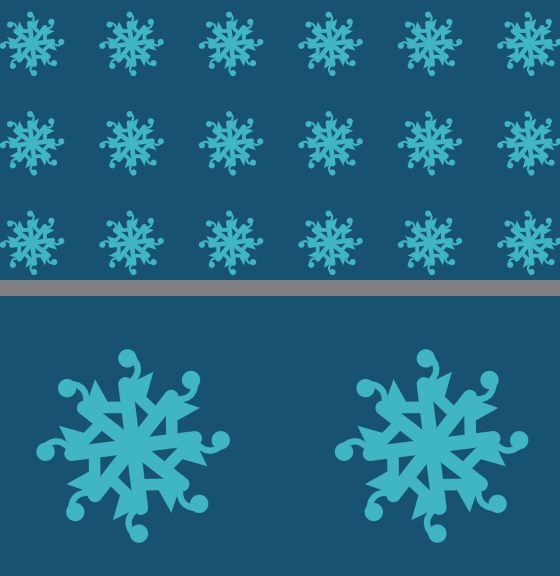
Top, the full canvas; bottom, a detail of the centre.
Write a Shadertoy shader that draws this pattern.

```glsl
const vec3 NAVY = vec3(0.095, 0.32, 0.445);
const vec3 TEAL = vec3(0.25, 0.71, 0.765);

// Layout, in canvas heights
const float PITCH = 0.3553;
const vec2 FIRST_CENTRE = vec2(0.1146, 0.1328);
const float MOTIF_RADIUS = 0.1146;

// Arm shape, in motif radii, with the arm pointing up
const float ARMS = 8.0;
const vec2 SPOKE_TIP = vec2(-0.08, 0.64);
const float SPOKE_HALF_WIDTH = 0.075;
const vec2 BRACE_END = vec2(0.25, 0.32);
const float BRACE_HALF_WIDTH = 0.06;
const vec2 BARB_TIP = vec2(0.21, 0.77);
const vec2 BARB_BASE = vec2(-0.10, 0.62);
const vec2 BARB_HEEL = vec2(0.12, 0.45);
const vec2 BALL_CENTRE = vec2(-0.06, 0.91);
const float BALL_RADIUS = 0.095;
const vec2 CURL_START = vec2(0.01, 0.90);
const vec2 CURL_BEND = vec2(0.12, 0.75);
const vec2 CURL_END = vec2(-0.08, 0.62);
const float CURL_HALF_WIDTH = 0.033;
const int CURL_STEPS = 6;

const float TAU = 6.28319;

float segmentDistance(vec2 p, vec2 a, vec2 b) {
    vec2 ap = p - a, ab = b - a;
    return length(ap - ab * clamp(dot(ap, ab) / dot(ab, ab), 0.0, 1.0));
}

// Signed distance to the line a-b, negative on its left
float edgeDistance(vec2 p, vec2 a, vec2 b) {
    vec2 along = normalize(b - a);
    return dot(p - a, vec2(along.y, -along.x));
}

// Corners in counterclockwise order
float triangleDistance(vec2 p, vec2 a, vec2 b, vec2 c) {
    return max(edgeDistance(p, a, b), max(edgeDistance(p, b, c), edgeDistance(p, c, a)));
}

vec2 curlPoint(float t) {
    return mix(mix(CURL_START, CURL_BEND, t), mix(CURL_BEND, CURL_END, t), t);
}

float curlDistance(vec2 p) {
    float d = 1e3;
    vec2 previous = CURL_START;
    for (int i = 1; i <= CURL_STEPS; i++) {
        vec2 next = curlPoint(float(i) / float(CURL_STEPS));
        d = min(d, segmentDistance(p, previous, next));
        previous = next;
    }
    return d - CURL_HALF_WIDTH;
}

float armDistance(vec2 p) {
    float spoke = segmentDistance(p, vec2(0.0), SPOKE_TIP) - SPOKE_HALF_WIDTH;
    float brace = segmentDistance(p, SPOKE_TIP, BRACE_END) - BRACE_HALF_WIDTH;
    float barb = triangleDistance(p, BARB_TIP, BARB_BASE, BARB_HEEL);
    float ball = length(p - BALL_CENTRE) - BALL_RADIUS;
    return min(min(min(spoke, brace), min(barb, ball)), curlDistance(p));
}

// Nearest arm and its two neighbours, turned upright
float pinwheelDistance(vec2 p) {
    float turn = TAU / ARMS;
    float nearest = round(atan(p.x, p.y + 1e-6) / turn);
    float d = 1e3;
    for (int k = -1; k <= 1; k++) {
        float angle = (nearest + float(k)) * turn;
        float c = cos(angle), s = sin(angle);
        d = min(d, armDistance(mat2(c, s, -s, c) * p));
    }
    return d;
}

void mainImage(out vec4 fragColor, in vec2 fragCoord) {
    vec2 uv = fragCoord / iResolution.y;
    vec2 cell = (fract((uv - FIRST_CENTRE) / PITCH + 0.5) - 0.5) * PITCH;

    float d = pinwheelDistance(cell / MOTIF_RADIUS) * MOTIF_RADIUS;
    float halfPixel = 0.7 / iResolution.y;
    float coverage = 1.0 - smoothstep(-halfPixel, halfPixel, d);

    fragColor = vec4(mix(NAVY, TEAL, coverage), 1.0);
}
```
